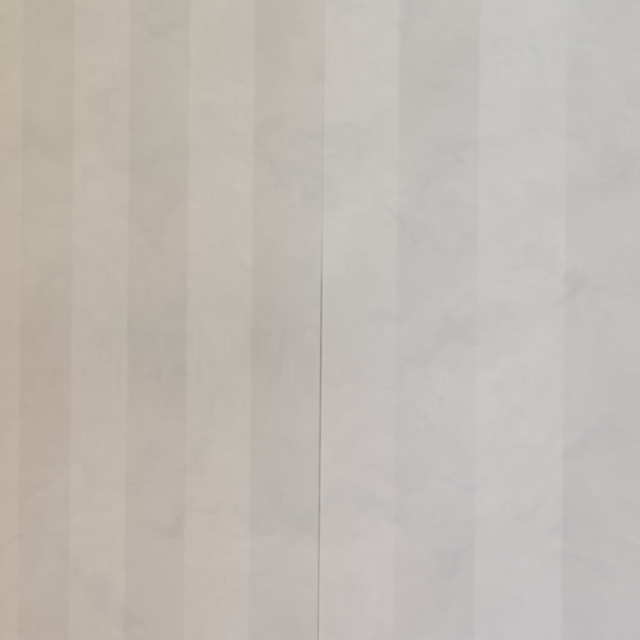
Reproduce this texture procedurally as a WebGL 1 fragment shader.

```glsl
precision highp float;

// Pale plaster wall with faint vertical stripes that widen to the right, as if
// seen at an angle. Stripe edges follow a geometric series, inverted with a
// logarithm; warped gradient noise adds clouds, veins, brush marks and smudges.

uniform vec2 u_resolution;

vec2 hash2(vec2 p) {
  vec3 q = fract(p.xyx * vec3(0.1031, 0.1030, 0.0973));
  q += dot(q, q.yzx + 33.33);
  return fract((q.xx + q.yz) * q.zy);
}

// Gradient noise, roughly -0.7 to 0.7
float gradientNoise(vec2 p) {
  vec2 cell = floor(p), f = fract(p);
  vec2 u = f * f * f * (f * (f * 6.0 - 15.0) + 10.0);
  float a = dot(hash2(cell) * 2.0 - 1.0, f);
  float b = dot(hash2(cell + vec2(1.0, 0.0)) * 2.0 - 1.0, f - vec2(1.0, 0.0));
  float c = dot(hash2(cell + vec2(0.0, 1.0)) * 2.0 - 1.0, f - vec2(0.0, 1.0));
  float d = dot(hash2(cell + 1.0) * 2.0 - 1.0, f - 1.0);
  return mix(mix(a, b, u.x), mix(c, d, u.x), u.y);
}

float fbm(vec2 p) {
  float sum = 0.0, amp = 1.0;
  for (int i = 0; i < 5; i++) {
    sum += amp * gradientNoise(p);
    p = mat2(1.6, 1.2, -1.2, 1.6) * p + 17.3;
    amp *= 0.6;
  }
  return sum;
}

// Soft elliptical spot, 1 at its centre
float spot(vec2 p, vec2 radius) {
  p /= radius;
  return exp(-dot(p, p));
}

void main() {
  vec2 uv = gl_FragCoord.xy / u_resolution;

  // Stripe coordinate: whole numbers are edges, each stripe 1.078 times wider
  float growth = 1.078;
  float x = uv.x + 0.010 * (1.0 - uv.y) - 0.0365;
  float stripe = log(1.0 + x * (growth - 1.0) / 0.0805) / log(growth);
  float stripeWidth = 0.0775 + 0.075 * x;

  // Warm light on the left, cool on the right, lilac towards the floor
  vec3 color = mix(vec3(0.754, 0.714, 0.662), vec3(0.766, 0.742, 0.714),
                   smoothstep(0.0, 0.5, uv.x));
  color = mix(color, vec3(0.782, 0.769, 0.762), smoothstep(0.36, 0.75, uv.x));
  color += vec3(0.001, 0.006, -0.003) * (uv.y * 2.0 - 1.0);
  color -= vec3(0.006, 0.014, 0.026) * exp(-uv.x * 20.0);

  // Alternate stripes are slightly darker; soft uneven edges, patchy contrast
  float edge = (abs(mod(stripe - 0.5, 2.0) - 1.0) - 0.5) * stripeWidth;
  edge += 0.0015 * gradientNoise(uv * vec2(8.0, 45.0));
  float dark = smoothstep(-0.0036, 0.0036, edge);
  float contrast = 0.018 + 0.007 * hash2(vec2(floor(stripe * 0.5 + 0.25), 7.0)).x;
  contrast *= 1.0 + 1.1 * gradientNoise(vec2(uv.x * 4.0, uv.y * 5.0) + 5.0);
  contrast *= 1.0 - 0.5 * spot(uv - vec2(0.70, 0.42), vec2(0.22, 0.16));
  color -= vec3(1.0, 1.04, 1.06) * contrast * dark;

  // Cloudy mottling, warped into slanting wisps, with cool grey patches
  vec2 warp = vec2(fbm(uv * 5.0 + 3.0), fbm(uv * 5.0 + 41.0));
  vec2 slant = vec2(uv.x * 0.85 + uv.y * 0.5, uv.y * 0.85 - uv.x * 0.5);
  float clouds = fbm(slant * vec2(6.0, 9.0) + warp * 0.8);
  color += 0.016 * clouds;
  float patches = smoothstep(0.05, 0.75, fbm(uv * vec2(10.0, 12.0) + warp + 60.0));
  color -= vec3(0.024, 0.017, 0.013) * patches;
  color += 0.012 * fbm(uv * vec2(20.0, 26.0) + warp * 2.0 + 33.0);
  color += vec3(0.008, -0.003, -0.003) * gradientNoise(uv * 5.0 + 90.0);

  // Thin veins where a noise field crosses zero
  float vein = 1.0 - smoothstep(0.0, 0.07, abs(fbm(slant * vec2(7.0, 10.0) + warp + 25.0)));
  color -= 0.010 * vein * smoothstep(-0.05, 0.35, gradientNoise(uv * 7.0 + 12.0));

  // Scuffed belt at mid height on the left, with vertical brush marks
  float belt = spot(uv - vec2(0.18, 0.43), vec2(0.30, 0.13));
  float brush = gradientNoise(uv * vec2(120.0, 18.0));
  color -= vec3(0.020, 0.021, 0.021) * belt * (0.8 + 0.6 * brush + 0.6 * clouds);
  float smudge = spot(uv - vec2(0.44, 0.47), vec2(0.09, 0.08));
  color -= vec3(0.026, 0.026, 0.024) * smudge * (0.8 + 0.7 * clouds + 0.4 * brush);

  // Fine fibres and grain of the wash
  color += 0.006 * gradientNoise(uv * vec2(45.0, 120.0) + warp * 3.0);
  color += 0.004 * gradientNoise(uv * vec2(110.0, 60.0) + 70.0);
  color += 0.005 * gradientNoise(uv * 190.0);

  // Open seam on the fifth edge, fading out upwards, with a pale lip beside it
  float seam = (stripe - 5.0) * stripeWidth;
  float open = mix(0.12, 1.0, 1.0 - smoothstep(0.50, 0.68, uv.y));
  open *= mix(0.6, 1.0, smoothstep(0.0, 0.45, uv.y));
  open *= 1.0 + 0.5 * gradientNoise(vec2(3.0, uv.y * 30.0));
  color -= vec3(0.13, 0.14, 0.15) * open * (1.0 - smoothstep(0.0, 0.0028, abs(seam)));
  color += 0.010 * open * (1.0 - smoothstep(0.0, 0.004, abs(seam - 0.005)));

  gl_FragColor = vec4(color, 1.0);
}
```
